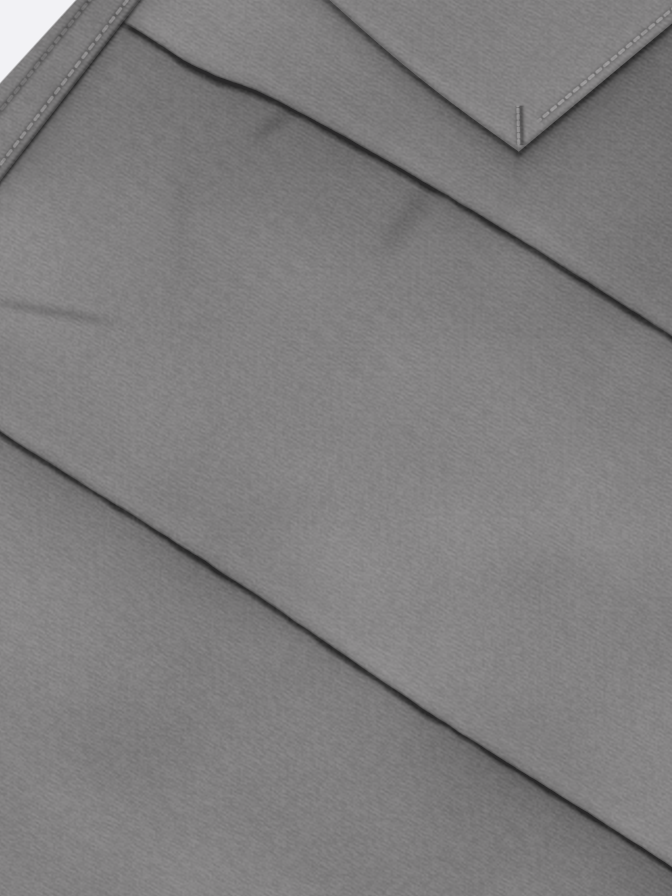
Write a Shadertoy shader that draws this texture.

```glsl
// Grey twill cloth seen close up: two long diagonal folds, a stitched hem in
// one corner and a pointed pocket flap in the other. Signed line distances
// give edges and shadows; sine-hash noise gives weave, grain and soft mottling.

const float PI = 3.14159265;

float hash(vec2 p) {
    return fract(sin(dot(p, vec2(127.1, 311.7))) * 43758.545);
}

float noise(vec2 p) {
    vec2 i = floor(p), f = fract(p);
    f = f * f * (3.0 - 2.0 * f);
    return mix(mix(hash(i), hash(i + vec2(1, 0)), f.x),
               mix(hash(i + vec2(0, 1)), hash(i + vec2(1, 1)), f.x), f.y);
}

float fbm(vec2 p) {
    float sum = 0.0, amp = 0.5;
    for (int i = 0; i < 4; i++) {
        sum += amp * noise(p);
        p = mat2(1.6, 1.2, -1.2, 1.6) * p;
        amp *= 0.5;
    }
    return sum;
}

// x: distance along a to b; y: signed distance, positive to the left
vec2 lineSpace(vec2 p, vec2 a, vec2 b) {
    vec2 dir = normalize(b - a), q = p - a;
    return vec2(dot(q, dir), dir.x * q.y - dir.y * q.x);
}

// Coverage of the positive side of a signed distance
float cover(float d, float px) {
    return smoothstep(-px, px, d);
}

float bell(float d, float width) {
    d /= width;
    return exp(-d * d);
}

// Soft shadow lying on the negative side of an edge
float castShadow(float d, float reach, float px) {
    return exp(min(d, 0.0) / reach) * (1.0 - cover(d, px));
}

// Brightness change of a folded edge: uneven dark gap, shadow below, soft lip
float foldShade(float d, float along, float gap, float px) {
    float uneven = noise(vec2(along * 38.0, gap * 900.0));
    d += 0.0012 * (noise(vec2(along * 70.0, 4.0)) - 0.5);
    gap *= 0.65 + 0.7 * uneven;
    float core = smoothstep(-gap * 1.5 - px, -gap * 0.3, d) * (1.0 - smoothstep(-0.001, 0.002 + px, d));
    return -(0.15 + 0.07 * uneven) * core - 0.08 * castShadow(d, 0.014, px)
           - 0.055 * bell(d, 0.006) + 0.012 * bell(d - 0.016, 0.01);
}

// Soft crease between two points, fading at both ends
float crease(vec2 p, vec2 a, vec2 b, float width) {
    vec2 q = lineSpace(p, a, b);
    float t = q.x / length(b - a);
    return bell(q.y, width) * smoothstep(-0.1, 0.4, t) * (1.0 - smoothstep(0.6, 1.1, t));
}

// Row of raised thread dashes sunk in a slight groove
float stitchShade(vec2 q, float period, float px) {
    float along = (fract(q.x / period) - 0.5) * period;
    vec2 d = vec2(max(abs(along) - period * 0.25, 0.0), q.y);
    float thread = 1.0 - smoothstep(0.0007, 0.0018 + px, length(d));
    return 0.18 * thread - 0.11 * bell(q.y, 0.0035);
}

// Fine diagonal ribs broken into short yarn segments and grain
float weave(vec2 p) {
    vec2 q = mat2(0.866, 0.5, -0.5, 0.866) * p;
    float rib = sin(2.0 * PI * dot(p, vec2(0.5, 0.866)) / 0.0049 + 3.0 * noise(p * 110.0));
    float yarn = noise(vec2(dot(p, vec2(0.866, -0.5)) * 190.0, q.y * 60.0 + dot(p, vec2(0.5, 0.866)) * 420.0));
    float grain = noise(p * 430.0 + 9.0);
    return 0.008 * rib + 0.032 * (yarn - 0.5) + 0.042 * (grain - 0.5);
}

float upperFold(float x) {
    float t = clamp((x - 0.134) / 0.616, 0.0, 1.0);
    return 0.977 - 0.352 * t + 0.014 * sin(PI * t) - 0.009 * bell(x - 0.22, 0.05);
}

float lowerFold(float x) {
    return 0.521 - 0.655 * x + 0.0025 * sin(x * 13.0 - 1.6);
}

void mainImage(out vec4 fragColor, in vec2 fragCoord) {
    vec2 p = fragCoord / iResolution.y;
    float px = 0.8 / iResolution.y;

    // Signed positions relative to each part
    float upper = (p.y - upperFold(p.x)) * 0.868;
    float lower = (p.y - lowerFold(p.x)) * 0.836;
    vec2 seam = lineSpace(p, vec2(0.0, 0.798), vec2(0.156, 1.0));
    vec2 flapLeft = lineSpace(p, vec2(0.368, 1.0), vec2(0.579, 0.831));
    vec2 flapRight = lineSpace(p, vec2(0.579, 0.831), vec2(0.75, 0.974));
    flapLeft.y += 0.005 * sin(PI * clamp(flapLeft.x / 0.27, 0.0, 1.0));
    float flap = min(flapLeft.y, flapRight.y);

    // Broad light on the three panels
    float middle = 0.515 - 0.045 * smoothstep(0.2, 0.0, -upper)
                   + 0.015 * bell(lower - 0.09, 0.09);
    float bottom = 0.525 - 0.05 * smoothstep(0.25, 0.75, p.x) - 0.025 * bell(lower, 0.07);
    float top = 0.51 - 0.05 * smoothstep(0.4, 0.75, p.x);
    float shade = mix(bottom, middle, cover(lower, px));
    float pastSeam = smoothstep(0.13, 0.15, p.x);
    shade = mix(shade, top, cover(upper, px) * pastSeam);
    shade += 0.1 * (fbm(p * vec2(5.0, 7.0) + 3.0) - 0.5);

    // Folds and loose wrinkles
    shade += foldShade(lower, p.x, 0.005, px);
    shade += foldShade(upper, p.x, 0.006, px) * pastSeam;
    shade -= 0.08 * crease(p, vec2(-0.03, 0.668), vec2(0.14, 0.638), 0.006);
    shade -= 0.06 * crease(p, vec2(0.28, 0.842), vec2(0.335, 0.885), 0.009);
    shade -= 0.045 * crease(p, vec2(0.42, 0.71), vec2(0.485, 0.8), 0.014);
    shade -= 0.02 * crease(p, vec2(0.2, 0.66), vec2(0.205, 0.85), 0.012);

    // Pocket flap with its shadow, edge stitching and short bar tack
    shade -= 0.15 * castShadow(flap, 0.014, px) + 0.13 * bell(flap + 0.002, 0.004);
    float flapTone = 0.515 + 0.06 * (fbm(p * 9.0) - 0.5) - 0.1 * bell(flap, 0.003);
    flapTone += 0.015 * bell(flap - 0.01, 0.007);
    flapTone += stitchShade(flapRight - vec2(0.0, 0.012), 0.011, px)
                * smoothstep(0.035, 0.045, flapRight.x);
    vec2 tack = lineSpace(p, vec2(0.579, 0.838), vec2(0.578, 0.882));
    float tackMask = cover(tack.x, px) * cover(0.044 - tack.x, px);
    flapTone += tackMask * (stitchShade(tack, 0.007, px) - 0.15 * bell(tack.y + 0.004, 0.0025));
    shade = mix(shade, flapTone, cover(flap, px));

    // Hem strip: dark seam, thread row and outer crease
    shade -= 0.1 * castShadow(seam.y, 0.012, px);
    float hem = 0.49 + 0.06 * (fbm(p * 14.0) - 0.5);
    hem += stitchShade(seam - vec2(0.0, 0.011), 0.0125, px);
    vec2 outer = lineSpace(p, vec2(0.0, 0.876), vec2(0.1, 1.0));
    hem += stitchShade(outer, 0.012, px) * 0.6 - 0.08 * bell(outer.y, 0.004);
    shade = mix(shade, hem, cover(seam.y, px));
    shade -= 0.2 * bell(seam.y, 0.0032);

    // Cloth surface and the bright backdrop past the hem
    shade += weave(p);
    vec3 color = max(shade, 0.16) * vec3(1.0, 0.989, 0.993);
    float backdrop = lineSpace(p, vec2(0.0, 0.907), vec2(0.085, 1.0)).y;
    color = mix(color, vec3(0.95, 0.95, 0.96), cover(backdrop, px * 1.5));
    fragColor = vec4(color, 1.0);
}
```
